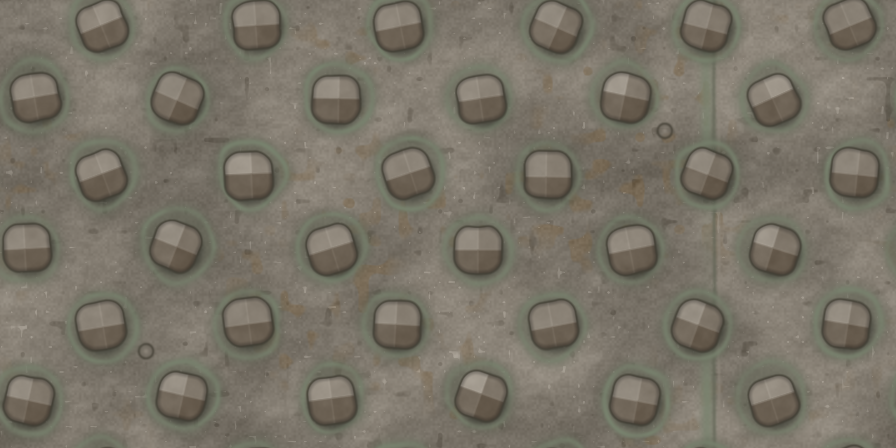
A Shadertoy shader for this texture:

```glsl
const vec2 GRID = vec2(3.0, 6.0);          // rivets per canvas height, across and down
const float ROW_LIFT = 0.664;              // rivet height inside its row
const vec2 ROW_SHIFT = vec2(0.215, 0.7);   // even and odd row offsets
const vec2 JITTER = vec2(0.026, 0.012);
const float HEAD_SIZE = 0.052;
const float HEAD_ROUND = 0.034;
const float RING_RADIUS = 0.073;
const float SEAM_X = 1.594;
const float WASHER_RADIUS = 0.016;
const vec2 WASHERS[2] = vec2[2](vec2(1.484, 0.708), vec2(0.326, 0.216));
const vec2 LIGHT = vec2(-0.26, 0.966);

const vec3 METAL_DARK = vec3(0.45, 0.425, 0.385);
const vec3 METAL_PALE = vec3(0.555, 0.525, 0.48);
const vec3 RUST = vec3(0.48, 0.40, 0.29);
const vec3 PATINA = vec3(0.47, 0.51, 0.43);
const vec3 PATINA_DARK = vec3(0.37, 0.385, 0.325);
const vec3 HEAD_DARK = vec3(0.385, 0.34, 0.285);
const vec3 HEAD_PALE = vec3(0.565, 0.535, 0.49);
const vec3 GAP = vec3(0.25, 0.235, 0.195);

vec2 hash2(vec2 p) {
    vec3 q = fract(p.xyx * vec3(0.1031, 0.1030, 0.0973));
    q += dot(q, q.yzx + 33.33);
    return fract((q.xx + q.yz) * q.zy);
}

// Value noise that wraps over a 2 by 1 canvas
float noise(vec2 p, float freq) {
    vec2 period = vec2(2.0, 1.0) * freq;
    vec2 i = floor(p * freq), f = fract(p * freq);
    f = f * f * (3.0 - 2.0 * f);
    vec2 a = mod(i, period), b = mod(i + 1.0, period);
    return mix(mix(hash2(a).x, hash2(vec2(b.x, a.y)).x, f.x),
               mix(hash2(vec2(a.x, b.y)).x, hash2(b).x, f.x), f.y);
}

float fbm(vec2 p, float freq) {
    float sum = 0.0, amp = 0.5;
    for (int i = 0; i < 4; i++) {
        sum += amp * noise(p, freq);
        freq *= 2.0;
        amp *= 0.5;
    }
    return sum;
}

float band(float x, float width) { return exp(-x * x / (width * width)); }

// Dented, stained sheet
vec3 sheet(vec2 p) {
    float stain = fbm(p + 0.37, 5.0);
    vec3 col = mix(METAL_DARK, METAL_PALE, smoothstep(0.2, 0.72, stain));
    float slope = fbm(p, 7.0) - fbm(p + LIGHT * 0.008, 7.0);
    col += 0.65 * slope;
    float rust = smoothstep(0.66, 0.82, noise(p + 0.13, 34.0)) * smoothstep(0.45, 0.65, fbm(p + 0.71, 4.0));
    col = mix(col, RUST, 0.55 * rust);
    col -= 0.07 * smoothstep(0.84, 0.96, noise(p + 0.29, 44.0));
    col += 0.09 * smoothstep(0.9, 0.98, noise(p + 0.53, 90.0));
    return col + 0.045 * (noise(p, 190.0) - 0.5);
}

// Vertical joint, greenest near its two ends
vec3 seam(vec3 col, vec2 p) {
    float x = p.x - SEAM_X - 0.004 * (noise(p, 14.0) - 0.5);
    float green = 1.0 - smoothstep(0.24, 0.32, p.y) * (1.0 - smoothstep(0.6, 0.7, p.y));
    float patch_ = 0.55 + 0.45 * noise(p + 0.2, 24.0);
    col = mix(col, PATINA, band(x + 0.016, 0.015) * mix(0.2, 0.95, green) * patch_);
    col = mix(col, PATINA_DARK, 0.6 * band(x, 0.005));
    return mix(col, METAL_PALE, 0.6 * band(x - 0.011, 0.004));
}

vec3 washers(vec3 col, vec2 p, float px) {
    for (int i = 0; i < 2; i++) {
        float r = length(p - WASHERS[i]);
        col = mix(col, METAL_DARK, 0.6 * (1.0 - smoothstep(-px, px, r - WASHER_RADIUS)));
        col = mix(col, GAP, 0.65 * band(r - WASHER_RADIUS, 0.0035));
        col = mix(col, METAL_PALE, 0.8 * band(r, 0.006));
    }
    return col;
}

// Offset to the nearest rivet; id is its wrapped cell
vec2 nearestRivet(vec2 p, out vec2 id) {
    vec2 best = vec2(9.0);
    for (int k = -1; k <= 1; k++) {
        float row = floor(p.y * GRID.y) + float(k);
        float shift = mod(row, 2.0) < 0.5 ? ROW_SHIFT.x : ROW_SHIFT.y;
        float column = floor(p.x * GRID.x - shift + 0.5);
        vec2 cell = mod(vec2(column, row), vec2(2.0 * GRID.x, GRID.y));
        vec2 center = vec2(column + shift, row + ROW_LIFT) / GRID + JITTER * (hash2(cell + 7.0) - 0.5);
        if (length(p - center) < length(best)) { best = p - center; id = cell; }
    }
    return best;
}

vec3 rivet(vec3 col, vec2 p, float px) {
    vec2 id;
    vec2 d = nearestRivet(p, id);
    vec2 rnd = hash2(id + 31.0), wear = hash2(id + 53.0);

    // Patina halo, dark moat and pale ring
    float r = length((d - 0.012 * (wear - 0.5)) * vec2(1.0, 0.97)) + 0.014 * (noise(p, 18.0) - 0.5);
    float ring = RING_RADIUS + 0.008 * (rnd.y - 0.5);
    float blotch = 0.5 + 0.5 * noise(p + 0.4, 28.0);
    col = mix(col, PATINA_DARK, 0.55 * (1.0 - smoothstep(ring - 0.01, ring + 0.032, r)));
    col = mix(col, PATINA, band(r - ring, 0.007) * blotch * mix(0.6, 1.0, wear.x));
    col *= 1.0 - 0.3 * (1.0 - smoothstep(0.045, 0.068, length(d - vec2(0.004, -0.006))));

    // Rounded square head with four tilted facets
    float angle = 0.9 * (rnd.x - 0.5);
    mat2 spin = mat2(cos(angle), -sin(angle), sin(angle), cos(angle));
    vec2 q = spin * d;
    vec2 corner = abs(q) - HEAD_SIZE + HEAD_ROUND;
    float edge = length(max(corner, 0.0)) + min(max(corner.x, corner.y), 0.0) - HEAD_ROUND;
    edge += 0.004 * (noise(p, 30.0) - 0.5);
    vec2 peak = q - 0.012 * (wear - 0.5);
    vec2 tilt = clamp(peak / 0.0025, -1.0, 1.0) * 0.707;
    float lit = 0.5 + 0.48 * dot(tilt * spin, LIGHT);
    vec3 head = mix(HEAD_DARK, HEAD_PALE, lit);
    head += 0.10 * wear.y * wear.y * smoothstep(0.6, 1.0, lit);
    head += 0.035 * band(min(abs(peak.x), abs(peak.y)), 0.0025);
    head += 0.07 * (fbm(p + 0.6, 40.0) - 0.47);
    head *= 1.0 - 0.25 * smoothstep(-0.012, 0.0, edge);
    col = mix(col, GAP, 0.75 * (1.0 - smoothstep(0.0, 0.006, edge)));
    return mix(col, head, 1.0 - smoothstep(-px, px, edge + 0.001));
}

void mainImage(out vec4 fragColor, in vec2 fragCoord) {
    vec2 p = fragCoord / iResolution.y;
    float px = 1.0 / iResolution.y;
    vec3 col = washers(seam(sheet(p), p), p, px);
    fragColor = vec4(clamp(rivet(col, p, px), 0.0, 1.0), 1.0);
}
```
